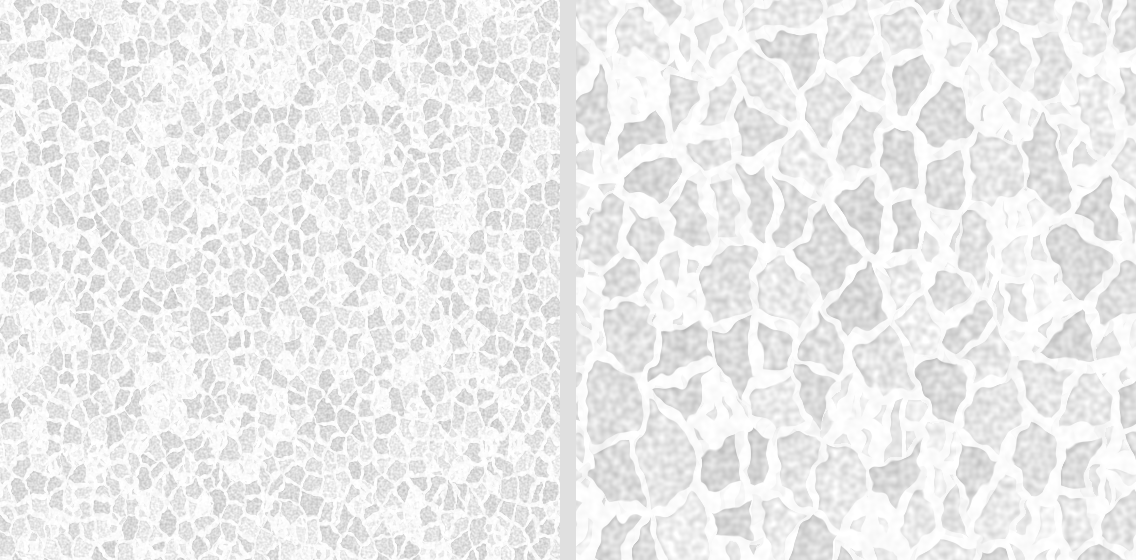
Left, the full canvas; right, a detail of the centre.
Give the GLSL for this texture, as a WebGL 2 fragment shader.

```glsl
#version 300 es
precision highp float;

#define STONE_GRID vec2(37.0, 27.0)
#define CHIP_GRID vec2(76.0, 46.0)
#define WARP 0.0075
#define GAP 0.10
#define GAP_SPREAD 0.09
#define STONE_DARK 0.850
#define STONE_PALE 0.945
#define MORTAR 0.988
#define GRAIN 0.13
#define RIM 0.065
#define CHIP_SHARE 0.20

uniform vec2 u_resolution;
out vec4 fragColor;

// Integer hash, two values in 0..1
vec2 hash2(vec2 cell) {
    uvec2 v = uvec2(ivec2(cell)) * 1664525u + 1013904223u;
    v.x += v.y * 1664525u;
    v.y += v.x * 1664525u;
    v ^= v >> 16u;
    v.x += v.y * 1664525u;
    v.y += v.x * 1664525u;
    v ^= v >> 16u;
    return vec2(v & 65535u) / 65535.0;
}

float cornerSlope(vec2 corner, vec2 offset) {
    float angle = 6.28318 * hash2(corner).x;
    return dot(vec2(cos(angle), sin(angle)), offset);
}

float gradientNoise(vec2 p) {
    vec2 i = floor(p), f = p - i;
    vec2 w = f * f * f * (f * (f * 6.0 - 15.0) + 10.0);
    vec2 e = vec2(1.0, 0.0);
    float low = mix(cornerSlope(i, f), cornerSlope(i + e, f - e), w.x);
    float high = mix(cornerSlope(i + e.yx, f - e.yx), cornerSlope(i + 1.0, f - 1.0), w.x);
    return mix(low, high, w.y);
}

// Voronoi stones: x = distance to the border, y = shade, z = inset, w = lit side
vec4 stoneField(vec2 p, float seed) {
    vec2 base = floor(p), f = p - base;
    vec2 nearest = vec2(0.0), nearestCell = vec2(0.0);
    float best = 100.0;
    for (int y = -1; y <= 1; y++)
    for (int x = -1; x <= 1; x++) {
        vec2 cell = vec2(x, y);
        vec2 r = cell + hash2(base + cell + seed) - f;
        if (dot(r, r) < best) {
            best = dot(r, r);
            nearest = r;
            nearestCell = cell;
        }
    }
    float border = 10.0;
    for (int y = -2; y <= 2; y++)
    for (int x = -2; x <= 2; x++) {
        vec2 cell = nearestCell + vec2(x, y);
        vec2 r = cell + hash2(base + cell + seed) - f;
        vec2 across = r - nearest;
        if (dot(across, across) > 0.0001)
            border = min(border, dot(0.5 * (r + nearest), normalize(across)));
    }
    vec2 id = hash2(base + nearestCell + seed + 313.0);
    float lit = dot(nearest, vec2(0.75, -0.66)) / max(sqrt(best), 0.001);
    return vec4(border, id, lit);
}

void main() {
    vec2 uv = gl_FragCoord.xy / u_resolution.y;
    float pixel = 1.0 / u_resolution.y;

    // Ragged outlines
    vec2 wobble = vec2(gradientNoise(uv * 45.0), gradientNoise(uv * 45.0 + 71.0));
    wobble += 0.45 * vec2(gradientNoise(uv * 115.0 + 19.0), gradientNoise(uv * 115.0 + 143.0));
    vec2 p = uv + WARP * wobble;

    // Fine grain and broad patches
    float grain = 0.6 * gradientNoise(uv * 165.0) + 0.8 * gradientNoise(uv * 245.0 + 37.0);
    float scuff = gradientNoise(uv * vec2(95.0, 60.0) + 211.0);
    float patchTone = gradientNoise(uv * 9.0 + 5.0);

    // Mortar with faint relief
    float tone = MORTAR + 0.025 * scuff + 0.03 * grain;

    // Small pale chips, showing in the gaps and in hollow cells
    vec4 chip = stoneField(p * CHIP_GRID, 900.0);
    float chipDepth = chip.x - 0.10 - 0.22 * chip.z;
    float chipEdge = CHIP_GRID.x * pixel;
    float chipMask = smoothstep(-0.5 * chipEdge, 0.7 * chipEdge, chipDepth);
    float chipRim = 1.0 - smoothstep(0.0, 0.13, chipDepth);
    float chipTone = mix(0.87, 0.97, chip.y) + 0.7 * GRAIN * grain;
    chipTone -= 0.8 * RIM * chipRim * smoothstep(-0.2, 0.8, chip.w);

    // Main stones
    vec4 stone = stoneField(p * STONE_GRID, 0.0);
    float inset = GAP + GAP_SPREAD * (stone.z - 0.5) + 0.09 * scuff;
    float depth = stone.x - inset;
    float edge = STONE_GRID.x * pixel;
    float mask = smoothstep(-0.6 * edge, 0.8 * edge, depth);
    float hollow = step(1.0 - CHIP_SHARE, stone.y);
    float rim = 1.0 - smoothstep(0.0, 0.10, depth);
    float shade = stone.y / (1.0 - CHIP_SHARE);
    float stoneTone = mix(STONE_DARK, STONE_PALE, shade * shade);
    stoneTone += GRAIN * grain + 0.03 * scuff + 0.035 * patchTone;
    stoneTone -= RIM * rim * smoothstep(-0.3, 0.9, stone.w + scuff);

    // Layers from back to front
    float chipCover = chipMask * mix(0.25, 0.9, hollow);
    tone = mix(tone, chipTone, chipCover * (1.0 - mask * (1.0 - hollow)));
    tone = mix(tone, stoneTone, mask * (1.0 - hollow));
    fragColor = vec4(vec3(clamp(tone, 0.0, 1.0)), 1.0);
}
```
